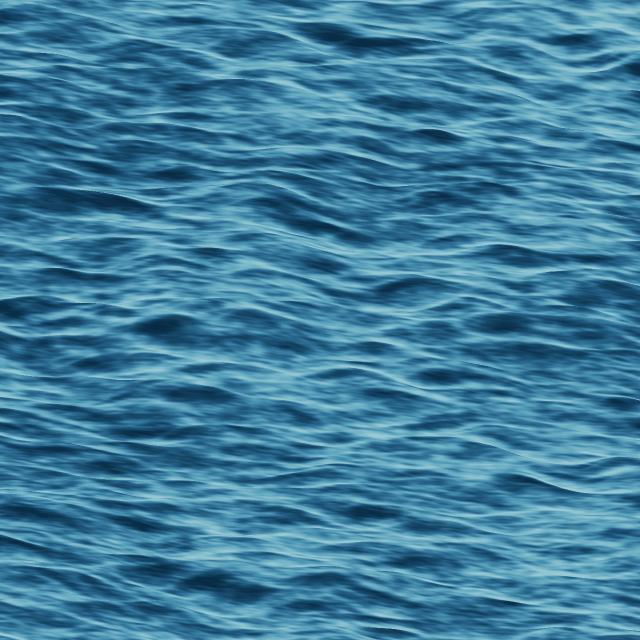
A WebGL 2 fragment shader for this texture:

```glsl
#version 300 es
precision highp float;
// Wind-ruffled open water seen at a low angle. A noise height field is marched
// from near to far so crests hide the troughs behind them; the slope of the
// visible point, with long fine streaks, picks a tone from a blue ramp.

uniform vec2 u_resolution;
out vec4 fragColor;

// Layers: cells across, cells up, shear (tilt down to the right), strength
const vec4 SWELL = vec4(3.5, 13.0, 0.06, 0.023);
const vec4 WAVE = vec4(5.8, 29.0, 0.12, 0.029);
const vec4 CHOP = vec4(10.5, 62.0, 0.07, 0.0145);
const vec4 RIPPLE = vec4(14.0, 120.0, 0.16, 2.3);
const vec4 STREAK = vec4(10.0, 95.0, 0.02, 3.2);
const vec4 GRAIN = vec4(45.0, 270.0, 0.10, 1.5);
const vec4 PATCH = vec4(2.5, 7.0, 0.05, 1.4);

const int STEPS = 20;           // march steps
const float REACH = 0.026;      // greatest wave height searched
const float FACE_SHIFT = 0.003; // pulls the dark face up to the crest
const float SLOPE_EPS = 0.0016;
const float SLOPE_GAIN = 1.5;
const float BRIGHTNESS = 0.36;
const float STREAK_LEVEL = 0.11; // mean of the folded streak noise
const float BEND = 0.03;        // slow bending of the wave fronts
const int SAMPLES = 2;          // vertical samples per pixel

const int TONE_COUNT = 8;
const vec3 TONES[TONE_COUNT] = vec3[](
  vec3(0.03, 0.16, 0.26), vec3(0.07, 0.25, 0.37),
  vec3(0.12, 0.34, 0.48), vec3(0.18, 0.43, 0.58),
  vec3(0.25, 0.52, 0.65), vec3(0.34, 0.62, 0.73),
  vec3(0.47, 0.71, 0.78), vec3(0.62, 0.80, 0.84));
const float STOPS[TONE_COUNT] = float[](
  0.0, 0.035, 0.145, 0.315, 0.51, 0.72, 0.91, 1.0);

float hash(vec2 p) {
  return fract(sin(dot(p, vec2(127.1, 311.7))) * 43758.5453);
}

// Dot product of a random lattice gradient with the offset from its corner
float corner(vec2 cell, vec2 offset) {
  float h = hash(cell);
  return dot(vec2(h, fract(h * 57.0)) * 2.0 - 1.0, offset);
}

float noise(vec2 p) {
  vec2 i = floor(p), f = fract(p);
  vec2 w = f * f * (3.0 - 2.0 * f);
  vec2 e = vec2(1.0, 0.0);
  return mix(
    mix(corner(i, f), corner(i + e.xy, f - e.xy), w.x),
    mix(corner(i + e.yx, f - e.yx), corner(i + e.xx, f - e.xx), w.x), w.y);
}

// One sheared, stretched noise layer
float layer(vec2 p, vec4 shape, float seed) {
  p.y += shape.z * p.x;
  return shape.w * noise(p * shape.xy + seed);
}

float height(vec2 p) {
  return layer(p, SWELL, 3.7) + layer(p, WAVE, 17.3) + layer(p, CHOP, 41.9);
}

// Nearest surface point that projects onto the view point
vec2 visiblePoint(vec2 view) {
  float stepSize = 2.0 * REACH / float(STEPS);
  float s = view.y - REACH;
  float gap = s + height(vec2(view.x, s)) - view.y;
  for (int i = 0; i < STEPS; i++) {
    float next = s + stepSize;
    float nextGap = next + height(vec2(view.x, next)) - view.y;
    if (nextGap >= 0.0) {
      s += stepSize * clamp(gap / (gap - nextGap), 0.0, 1.0);
      break;
    }
    s = next;
    gap = nextGap;
  }
  return vec2(view.x, s);
}

vec3 toneRamp(float level) {
  vec3 tone = TONES[0];
  for (int i = 1; i < TONE_COUNT; i++) {
    float t = (level - STOPS[i - 1]) / (STOPS[i] - STOPS[i - 1]);
    tone = mix(tone, TONES[i], clamp(t, 0.0, 1.0));
  }
  return tone;
}

vec3 water(vec2 view) {
  view.y += BEND * noise(view * vec2(3.0, 4.0) + 71.3);
  vec2 p = visiblePoint(view);

  // Faces turned to the viewer are dark, backs reflect the sky
  vec2 face = p - vec2(0.0, FACE_SHIFT);
  vec2 e = vec2(0.0, SLOPE_EPS);
  float slope = (height(face + e) - height(face - e)) / (2.0 * SLOPE_EPS);

  // Ripples and folded bright streaks ride on the surface, grain on the view
  float light = BRIGHTNESS - SLOPE_GAIN * slope;
  light += STREAK.w * STREAK_LEVEL - abs(layer(p, STREAK, 29.6));
  light += layer(p, RIPPLE, 5.1) + layer(p, PATCH, 83.2);
  light += layer(view, GRAIN, 57.4);
  return toneRamp(1.0 / (1.0 + exp(-1.7 * light)));
}

void main() {
  vec3 sum = vec3(0.0);
  for (int i = 0; i < SAMPLES; i++) {
    float shift = (float(i) + 0.5) / float(SAMPLES) - 0.5;
    sum += water((gl_FragCoord.xy + vec2(0.0, shift)) / u_resolution.y);
  }
  fragColor = vec4(sum / float(SAMPLES), 1.0);
}
```
